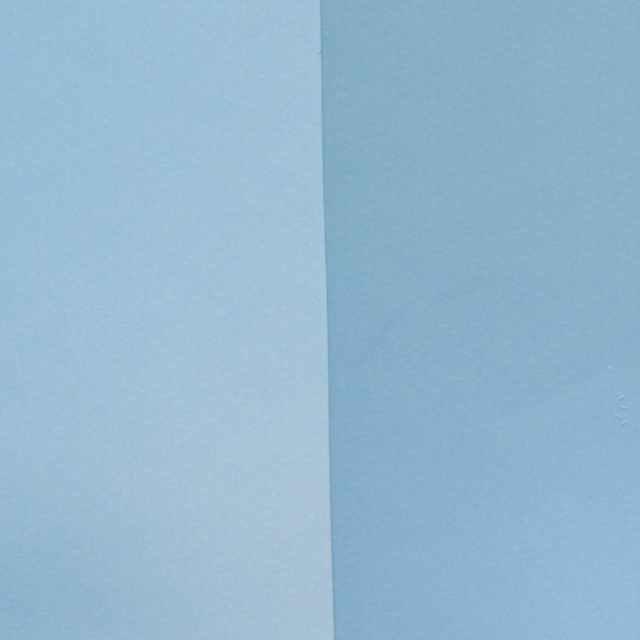
Give the GLSL for this texture, as a WebGL 2 fragment shader.

```glsl
#version 300 es
precision highp float;

uniform vec2 u_resolution;
out vec4 outColor;

vec2 hash2(vec2 cell) {
  vec2 q = vec2(dot(cell, vec2(127.1, 311.7)), dot(cell, vec2(269.5, 183.3)));
  return fract(sin(q) * 43758.545);
}

// Distance to the nearest scattered point, centred near zero
float cellular(vec2 p) {
  vec2 base = floor(p);
  float nearest = 2.0;
  for (int j = -1; j <= 1; j++) {
    for (int i = -1; i <= 1; i++) {
      vec2 cell = base + vec2(i, j);
      nearest = min(nearest, length(cell + hash2(cell) - p));
    }
  }
  return nearest - 0.45;
}

float layeredSines(vec2 p) {
  float sum = 0.0, weight = 0.5;
  for (int i = 0; i < 4; i++) {
    sum += weight * sin(p.x + 1.7 * sin(p.y)) * cos(p.y - 0.8 * sin(p.x));
    p = mat2(1.5, 1.1, -1.1, 1.5) * p + 2.3;
    weight *= 0.55;
  }
  return sum;
}

float glow(vec2 p, vec2 center, vec2 radius) {
  vec2 q = (p - center) / radius;
  return exp(-dot(q, q));
}

float segment(vec2 p, vec2 a, vec2 b) {
  vec2 ab = b - a;
  return length(p - a - ab * clamp(dot(p - a, ab) / dot(ab, ab), 0.0, 1.0));
}

float softLine(vec2 p, vec2 a, vec2 b, float width) {
  float d = segment(p, a, b) / width;
  return exp(-d * d);
}

float foldX(float y) {
  float t = 1.0 - y;
  return 0.5 + 0.0225 * t - 0.0009 * (1.0 - cos(12.566 * t));
}

vec3 leftSheet(vec2 p) {
  vec3 top = mix(vec3(0.59, 0.737, 0.84), vec3(0.625, 0.76, 0.846), p.x * 2.0);
  vec3 low = mix(vec3(0.605, 0.735, 0.825), vec3(0.655, 0.757, 0.828), p.x * 2.0);
  vec3 color = mix(low, top, smoothstep(0.0, 0.9, p.y));
  color += vec3(0.012, 0.010, 0.012) * glow(p, vec2(0.22, 0.5), vec2(0.35, 0.25));
  color += vec3(0.018, 0.012, 0.006) * glow(p, vec2(0.36, 0.25), vec2(0.2, 0.16));
  color -= vec3(0.060, 0.038, 0.024) * glow(p, vec2(0.0, 0.05), vec2(0.28, 0.14));
  return color;
}

vec3 rightSheet(vec2 p) {
  vec3 color = mix(vec3(0.535, 0.685, 0.795), vec3(0.53, 0.685, 0.775), smoothstep(0.2, 0.9, p.y));
  color += vec3(0.050, 0.045, 0.045) * glow(p, vec2(1.0, 0.06), vec2(0.28, 0.24));
  color += 0.012 * glow(p, vec2(0.98, 0.8), vec2(0.2, 0.5));
  color -= vec3(0.022, 0.014, 0.012) * exp(-(p.x - foldX(p.y)) / 0.06);
  // Shallow diagonal creases, broken up along their length
  float broken = 0.75 + 0.7 * layeredSines(p * 60.0);
  color -= 0.010 * broken * softLine(p, vec2(0.80, 0.37), vec2(0.93, 0.42), 0.012);
  color += 0.007 * softLine(p, vec2(0.79, 0.335), vec2(0.96, 0.40), 0.03);
  color -= 0.014 * broken * softLine(p, vec2(0.56, 0.43), vec2(0.63, 0.52), 0.009);
  color -= 0.014 * broken * softLine(p, vec2(0.69, 0.53), vec2(0.77, 0.57), 0.008);
  return color;
}

// Tiny raised chips with a shadow below each
float chips(vec2 p) {
  float relief = 0.0;
  for (int i = 0; i < 4; i++) {
    float k = float(i);
    vec2 a = vec2(0.968 + 0.006 * sin(k * 2.4), 0.378 - 0.013 * k);
    vec2 b = a + vec2(0.007, 0.004 * cos(k * 2.0));
    relief += softLine(p, a, b, 0.0016) - 0.6 * softLine(p + vec2(0.0, 0.003), a, b, 0.002);
  }
  return relief + softLine(p, vec2(0.952, 0.425), vec2(0.955, 0.428), 0.0017);
}

// Paper fibre: fine pits over softer clumps
float paperGrain(vec2 p) {
  vec2 warped = p + 0.002 * vec2(sin(p.y * 83.0), sin(p.x * 71.0));
  float pits = cellular(warped * vec2(170.0, 200.0));
  float clumps = cellular(warped * vec2(75.0, 95.0));
  return 0.026 * pits + 0.012 * clumps + 0.010 * layeredSines(p * vec2(150.0, 210.0));
}

void main() {
  vec2 p = gl_FragCoord.xy / u_resolution;
  float pixel = 1.0 / min(u_resolution.x, u_resolution.y);
  float d = p.x - foldX(p.y);
  float side = smoothstep(-pixel, pixel, d);
  vec3 color = mix(leftSheet(p), rightSheet(p), side);

  // Faint paper lip and a shadow line that fades in and out along the fold
  float wear = 0.8 + 0.6 * layeredSines(vec2(3.0, p.y * 40.0));
  color += 0.010 * wear * exp(-abs(d + 0.005) / 0.005) * (1.0 - side);
  color -= vec3(0.045, 0.033, 0.032) * wear * exp(-abs(d - 0.0015) / 0.0018);
  color -= vec3(0.06, 0.05, 0.06) * exp(-abs(d) / 0.0014) * smoothstep(0.35, 0.05, p.y);
  color -= 0.09 * softLine(p, vec2(0.496, 0.915), vec2(0.502, 0.919), 0.0015);

  // Mottling in slightly different tints, then grain
  color += vec3(0.006, 0.005, 0.004) * layeredSines(p * vec2(15.0, 22.0));
  color += vec3(0.010, 0.002, -0.007) * layeredSines(p * vec2(48.0, 37.0) + 4.0);
  color += paperGrain(p);
  color += 0.08 * chips(p);
  outColor = vec4(clamp(color, 0.0, 1.0), 1.0);
}
```
